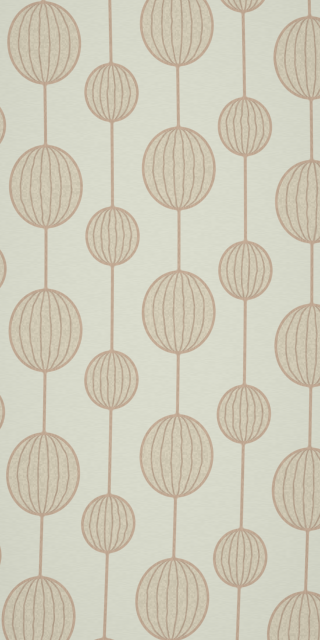
Write a WebGL 1 fragment shader that draws this pattern.

```glsl
precision highp float;
uniform vec2 u_resolution;

const float COLUMNS = 6.0;
const float COLUMN_STEP = 0.2078;
const float FIRST_COLUMN = -0.068;
const float DROP_STEP = 0.4492;
const float RIB_GAPS = 7.0;

float hash(vec2 p) {
  vec3 q = fract(vec3(p.xyx) * 0.1031);
  q += dot(q, q.yzx + 33.33);
  return fract((q.x + q.y) * q.z);
}

float noise(vec2 p) {
  vec2 i = floor(p);
  vec2 f = fract(p);
  f = f * f * (3.0 - 2.0 * f);
  float low = mix(hash(i), hash(i + vec2(1.0, 0.0)), f.x);
  float high = mix(hash(i + vec2(0.0, 1.0)), hash(i + vec2(1.0, 1.0)), f.x);
  return mix(low, high, f.y);
}

float cover(float d, float blur) {
  return 1.0 - smoothstep(-blur, blur, d);
}

float smoothMin(float a, float b, float k) {
  float h = max(k - abs(a - b), 0.0) / k;
  return min(a, b) - h * h * k * 0.25;
}

float ellipseDistance(vec2 p, vec2 r) {
  float k = length(p / r);
  return k * (k - 1.0) / max(length(p / (r * r)), 0.001);
}

// Distance to the nearest meridian, all meeting at the poles
float ribDistance(vec2 p, vec2 r) {
  float v = p.y / r.y;
  float span = sqrt(max(1.0 - v * v, 0.001));
  float u = p.x / (r.x * span);
  float slope = u * r.x * v / (r.y * span);
  float gap = abs(fract(u * RIB_GAPS * 0.5) - 0.5) * 2.0 / RIB_GAPS;
  return gap * r.x * span / sqrt(1.0 + slope * slope);
}

// Height of the first lantern in each column, measured from the top
float columnDrop(float column) {
  if (column < 0.5) return 0.391;
  if (column < 1.5) return 0.134;
  if (column < 2.5) return 0.289;
  if (column < 3.5) return 0.077;
  if (column < 4.5) return 0.396;
  return 0.181;
}

// Gentle sideways hang of the cloth
float hang(float y) {
  return 0.004 - 0.0161 * (y - 0.73) * (y - 0.73);
}

// x: lantern fill, y: outline and string, z: ribs
vec3 lanternColumn(vec2 p, float column, float blur) {
  float isLarge = mod(column, 2.0);
  vec2 radius = mix(vec2(0.081, 0.0885), vec2(0.1115, 0.1265), isLarge);
  float x = p.x - FIRST_COLUMN - column * COLUMN_STEP - hang(p.y);
  float row = (p.y - columnDrop(column)) / DROP_STEP;
  vec2 q = vec2(x, (fract(row + 0.5) - 0.5) * DROP_STEP);

  float body = ellipseDistance(q, radius);
  float string = max(abs(q.x) - 0.0046, -body);
  float outline = abs(body) - 0.0039;
  float frame = smoothMin(string, outline, 0.008);

  // Ribs waver differently on every lantern
  vec2 seed = vec2(column * 17.0, floor(row + 0.5) * 29.0);
  float waver = (noise(p * vec2(30.0, 45.0) + seed) - 0.5) * 0.004;
  float ribs = ribDistance(q + vec2(waver, 0.0), radius) - 0.0024;

  float inside = cover(body, blur);
  return vec3(inside, cover(frame, blur), cover(ribs, blur) * inside);
}

void main() {
  vec2 uv = gl_FragCoord.xy / u_resolution;
  vec2 p = vec2(uv.x, 2.0 - 2.0 * uv.y);
  float blur = max(0.8 / u_resolution.x, 0.0012);

  vec3 layers = vec3(0.0);
  for (float column = 0.0; column < COLUMNS; column += 1.0) {
    layers = max(layers, lanternColumn(p, column, blur));
  }

  vec3 clothColor = vec3(0.845, 0.853, 0.795);
  vec3 fillColor = vec3(0.815, 0.787, 0.705);
  vec3 frameColor = vec3(0.755, 0.662, 0.578);
  vec3 ribColor = vec3(0.71, 0.63, 0.55);

  // Woven grain: fine slubs on the cloth, coarser flecks in the fill
  float slub = noise(p * vec2(90.0, 300.0)) - 0.5;
  float fleck = noise(p * vec2(230.0, 210.0) + 7.0) - 0.5;
  float thread = noise(p * vec2(260.0, 150.0) + 31.0) - 0.5;

  vec3 color = clothColor + slub * 0.018;
  color = mix(color, fillColor + fleck * 0.06, layers.x);
  color = mix(color, ribColor + thread * 0.07, layers.z * 0.92);
  color = mix(color, frameColor + thread * 0.045, layers.y);

  // Uneven light, dimmer towards the edges
  vec2 offCenter = uv - vec2(0.5, 0.55);
  color *= 1.01 - 0.10 * dot(offCenter, offCenter);
  gl_FragColor = vec4(color, 1.0);
}
```
